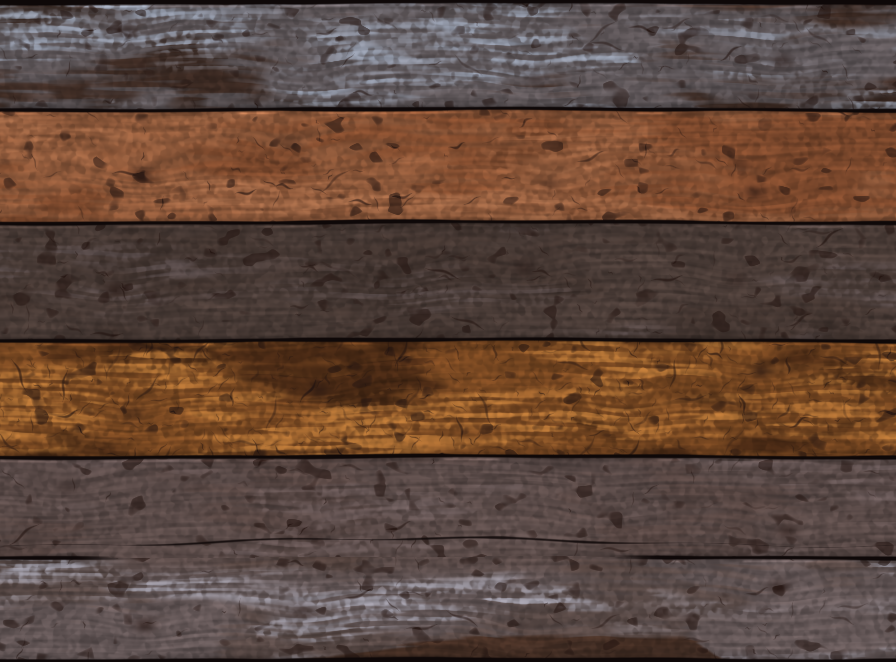
Write a Shadertoy shader that draws this texture.

```glsl
// Six weathered horizontal boards with grain, stains, faded paint, knots and splits.

const int BOARDS = 6;
const float SEAMS[7] = float[](0.003, 0.158, 0.310, 0.486, 0.664, 0.8345, 0.9965);
// Per-board values run from the bottom board to the top one.
const vec3 WOOD[6] = vec3[](vec3(.39, .34, .34), vec3(.35, .29, .28), vec3(.47, .28, .13),
                            vec3(.29, .235, .215), vec3(.56, .35, .23), vec3(.37, .34, .35));
const vec3 STAIN[6] = vec3[](vec3(.28, .21, .18), vec3(.29, .22, .20), vec3(.25, .14, .07),
                             vec3(.22, .17, .15), vec3(.42, .23, .13), vec3(.22, .15, .12));
const vec3 FADED[6] = vec3[](vec3(.55, .54, .58), vec3(.43, .38, .39), vec3(.66, .43, .20),
                             vec3(.36, .32, .33), vec3(.64, .43, .30), vec3(.53, .56, .62));
const float STAIN_AMOUNT[6] = float[](.45, .40, .85, .45, .60, .95);
const float FADED_AMOUNT[6] = float[](.95, .40, .85, .55, .50, .90);
const float SCRATCH_DENSITY[6] = float[](.16, .10, .60, .22, .16, .22);
const vec3 GAP = vec3(.055, .03, .03);
const vec3 DIRT = vec3(.14, .08, .065);
const vec3 BARE = vec3(.25, .16, .115);
const float GAP_HALF_WIDTH = .0026;
const float GRAIN_FREQUENCY = 430.0;
const float KNOT_SPACING = .34;

float hash(vec2 p) {
    vec3 q = fract(p.xyx * .1031);
    q += dot(q, q.yzx + 33.33);
    return fract((q.x + q.y) * q.z);
}

// Smooth cellular noise: random cell values weighted by distance to jittered centres.
float cellular(vec2 p) {
    vec2 base = floor(p);
    float sum = 0.0, total = 0.0;
    for (int j = -1; j <= 1; j++)
    for (int i = -1; i <= 1; i++) {
        vec2 cell = base + vec2(i, j);
        vec2 d = cell + vec2(hash(cell), hash(cell + 37.0)) - p;
        float weight = exp(-5.0 * dot(d, d));
        sum += weight * hash(cell + 71.0);
        total += weight;
    }
    return sum / total;
}

float layered(vec2 p) {
    return .5 * cellular(p) + .3 * cellular(p * 2.3 + 17.0) + .2 * cellular(p * 5.1 + 41.0);
}

// Scattered, curved, tapering marks; spread is the range of angles.
float scratches(vec2 p, float size, float density, float spread) {
    vec2 q = p / size, base = floor(q);
    float pixel = 1.0 / (iResolution.y * size), mark = 0.0;
    for (int j = -1; j <= 1; j++)
    for (int i = -1; i <= 1; i++) {
        vec2 cell = base + vec2(i, j);
        float angle = spread * (hash(cell + 5.0) - .5);
        vec2 axis = vec2(cos(angle), sin(angle));
        vec2 d = q - cell - vec2(hash(cell + 11.0), hash(cell + 23.0));
        float along = dot(d, axis) / (.12 + .35 * hash(cell + 31.0));
        float across = dot(d, vec2(-axis.y, axis.x)) + .04 * sin(along * 3.0 + 6.0 * angle);
        float width = .035 * (1.0 - along * along);
        float present = step(hash(cell + 43.0), density) * (.35 + .65 * hash(cell + 53.0));
        mark = max(mark, present * (1.0 - smoothstep(-pixel, pixel, abs(across) - width)));
    }
    return mark;
}

// x: bend of the grain around knots, y: darkness of their cores.
vec2 knots(vec2 p, int board, float low, float high) {
    vec2 result = vec2(0.0);
    for (int i = -1; i <= 1; i++) {
        vec2 cell = vec2(floor(p.x / KNOT_SPACING) + float(i), float(board) * 7.0 + 3.0);
        vec2 centre = vec2((cell.x + .2 + .6 * hash(cell)) * KNOT_SPACING,
                           mix(low, high, .25 + .5 * hash(cell + 13.0)));
        vec2 d = (p - centre) / vec2(.016, .011);
        float r2 = dot(d, d);
        result += vec2(exp(-.06 * r2), exp(-r2) * hash(cell + 29.0));
    }
    return result;
}

void mainImage(out vec4 fragColor, in vec2 fragCoord) {
    vec2 p = fragCoord / iResolution.y;
    float u = fragCoord.x / iResolution.x, pixel = 1.0 / iResolution.y;
    float y = p.y + .0014 * sin(p.x * 5.0 + 1.0) + .0006 * sin(p.x * 17.0 + p.y * 20.0);

    // Find the board and its edges
    int board = 0;
    for (int i = 1; i < BOARDS; i++) board += int(step(SEAMS[i], y));
    float low = SEAMS[board], high = SEAMS[board + 1];
    vec2 seed = vec2(19.0, 43.0) * float(board + 1);
    float merged = smoothstep(.08, .15, u) * (1.0 - smoothstep(.67, .74, u));
    float blend = board == 0 ? merged * (1.0 - smoothstep(.005, .045, high - y)) : 0.0;

    // Grain bent by knots and slow warping
    vec2 knot = knots(p, board, low, high);
    float warp = 12.0 * cellular(vec2(p.x * 1.6, y * 8.0) + seed) + 7.0 * knot.x;
    float phase = y * GRAIN_FREQUENCY + warp;
    float grain = .6 * sin(phase) + .4 * sin(phase * 1.73 + 3.0 * sin(p.x * 4.0));
    float streak = cellular(vec2(p.x * 13.0, y * 190.0 + warp * .3) + seed);
    float speck = cellular(p * 140.0 + seed);

    // Wood, stains and faded patches
    float stain = smoothstep(.46, .70, layered(vec2(p.x * 4.0, y * 11.0) + seed) + .25 * (streak - .5));
    float faded = smoothstep(.44, .66, layered(vec2(p.x * 2.6, y * 13.0) + seed + 57.0));
    faded *= smoothstep(.30, .80, .7 * streak + .3 * speck) * (1.0 - blend);
    vec3 color = mix(WOOD[board], WOOD[1], blend);
    color = mix(color, STAIN[board], stain * STAIN_AMOUNT[board]);
    color = mix(color, FADED[board], faded * FADED_AMOUNT[board]);
    float bareTop = .038 * smoothstep(.28, .58, u) * (1.0 - smoothstep(.76, .82, u)) + .006 * (streak - .5);
    color = mix(color, BARE, .85 * (1.0 - smoothstep(bareTop - .003, bareTop + .003, y)));
    color *= 1.0 + .06 * grain + .24 * (streak - .5) + .26 * (speck - .5);

    // Knots, pits and scratches
    float pits = smoothstep(.80, .93, cellular(p * vec2(55.0, 75.0) + seed));
    float marks = max(scratches(p + seed, .055, SCRATCH_DENSITY[board], board == 2 ? 5.0 : 1.4),
                      scratches(p + seed + 9.0, .024, SCRATCH_DENSITY[board], 3.0));
    color = mix(color, DIRT, clamp(.65 * knot.y + .55 * pits + .65 * marks, 0.0, .9));

    // Long split in the second board
    float splitY = .181 + .006 * sin(p.x * 5.0 - 1.6) + .002 * sin(p.x * 19.0);
    float splitWidth = .0035 * smoothstep(.07, .25, u) * (1.0 - smoothstep(.6, .8, u))
                     * cellular(vec2(p.x * 14.0, 4.0)) - .0003;
    color = mix(color, GAP, .85 * (1.0 - smoothstep(-pixel, pixel, abs(p.y - splitY) - splitWidth)));

    // Lit upper lips, shaded edges and dark gaps
    float edge = min(y - low, high - y);
    bool nearMerged = (board == 0 && high - y < y - low) || (board == 1 && y - low < high - y);
    float open = nearMerged ? 1.0 - merged : 1.0;
    float lip = exp(-pow((high - y - .0055) / .002, 2.0)) * smoothstep(.35, .7, cellular(vec2(p.x * 18.0, seed.y)));
    color *= 1.0 + open * (.35 * lip - .35 * exp(-max(edge, 0.0) / .006));
    float gapWidth = GAP_HALF_WIDTH * (.75 + .5 * cellular(vec2(p.x * 9.0, 2.0)));
    color = mix(color, GAP, open * (1.0 - smoothstep(gapWidth - pixel, gapWidth + pixel, edge)));
    fragColor = vec4(clamp(color, 0.0, 1.0), 1.0);
}
```
